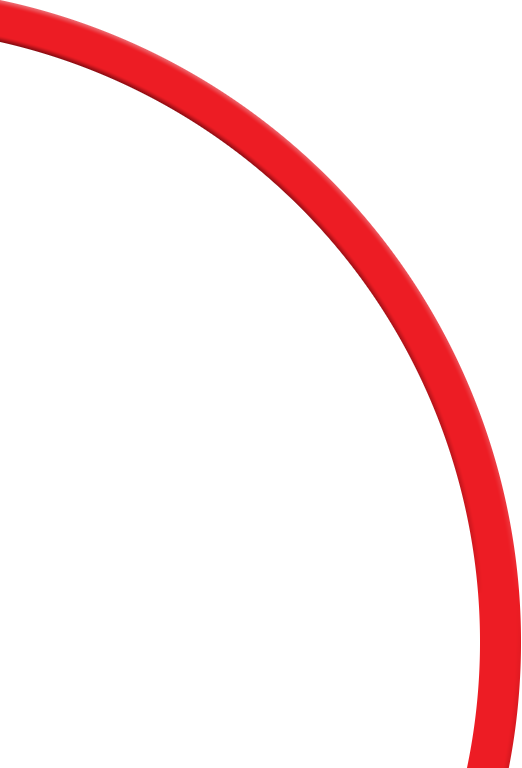
Write a WebGL 2 fragment shader that draws this background.

```glsl
#version 300 es
precision highp float;
// A large glossy red ring sweeps across a white ground, mostly off the canvas.
// It is a circular band from a distance function, with a soft bevel:
// a pale rim outside and a dark rim inside, both lit from above.

uniform vec2 u_resolution;
out vec4 fragColor;

// Lengths are fractions of the canvas height
const vec2  CENTER       = vec2(-0.1758, 0.1641);
const float OUTER_RADIUS = 0.8542;
const float INNER_RADIUS = 0.8008;
const float RIM_WIDTH    = 0.0085;

const float LIGHT_ANGLE  = 1.65;
const float HIGHLIGHT    = 0.62;
const float SHADOW       = 0.68;

const vec3 GROUND     = vec3(1.0);
const vec3 RING_RED   = vec3(0.93, 0.11, 0.14);
const vec3 RIM_LIGHT  = vec3(0.93, 0.66, 0.68);
const vec3 RIM_SHADOW = vec3(0.28, 0.0, 0.02);

// Bevel strength: one at the edge, easing to zero at RIM_WIDTH inside it
float rim(float depth) {
    return 1.0 - smoothstep(-0.2 * RIM_WIDTH, RIM_WIDTH, depth);
}

void main() {
    vec2 p = gl_FragCoord.xy / u_resolution.y - CENTER;
    float pixel = 1.0 / u_resolution.y;
    float radius = length(p);

    // Depth inside each edge of the band
    float outerDepth = OUTER_RADIUS - radius;
    float innerDepth = radius - INNER_RADIUS;
    float coverage = clamp(min(outerDepth, innerDepth) / pixel + 0.5, 0.0, 1.0);

    // Facing of the outward slope toward the light
    vec2 lightDir = vec2(cos(LIGHT_ANGLE), sin(LIGHT_ANGLE));
    float facing = dot(p / max(radius, pixel), lightDir);
    float lit = sqrt(max(facing, 0.0));
    float unlit = max(-facing, 0.0);

    // Bevelled ring colour
    vec3 ring = RING_RED;
    ring = mix(ring, RIM_LIGHT, HIGHLIGHT * lit * rim(outerDepth));
    ring = mix(ring, RIM_SHADOW, SHADOW * lit * rim(innerDepth));
    ring = mix(ring, RIM_SHADOW, SHADOW * unlit * rim(outerDepth));

    fragColor = vec4(mix(GROUND, ring, coverage), 1.0);
}
```
